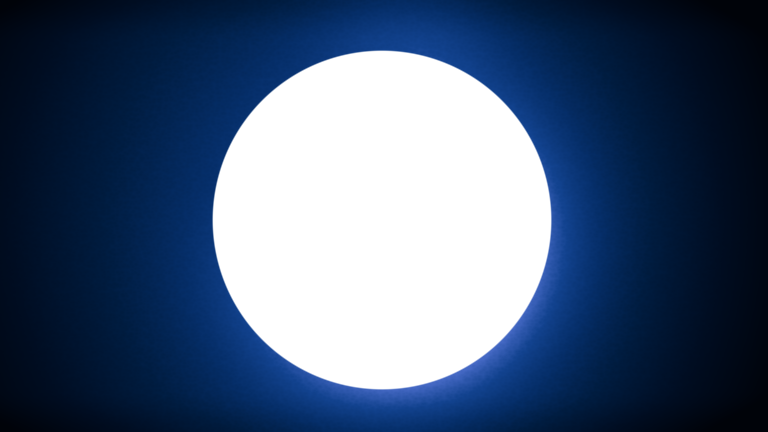
A Shadertoy shader for this background:

```glsl
// A white disc lit from behind, casting a blue glow on dark, finely grained paper.

const vec2 DISC_CENTER = vec2(-0.0046, -0.0093);
const float DISC_RADIUS = 0.392;

const vec3 NIGHT  = vec3(0.00, 0.01, 0.035);
const vec3 INK    = vec3(0.00, 0.05, 0.13);
const vec3 NAVY   = vec3(0.00, 0.11, 0.25);
const vec3 COBALT = vec3(0.02, 0.18, 0.41);
const vec3 AZURE  = vec3(0.07, 0.26, 0.56);
const vec3 HALO   = vec3(0.27, 0.41, 0.77);

vec2 hash2(vec2 cell) {
    vec2 q = vec2(dot(cell, vec2(127.1, 311.7)), dot(cell, vec2(269.5, 183.3)));
    return fract(sin(q) * 43758.5);
}

// Cellular noise: distance to the nearest scattered point.
float cellular(vec2 p) {
    vec2 cell = floor(p);
    vec2 local = fract(p);
    float nearest = 2.0;
    for (int y = -1; y <= 1; y++) {
        for (int x = -1; x <= 1; x++) {
            vec2 offset = vec2(float(x), float(y));
            nearest = min(nearest, length(offset + hash2(cell + offset) - local));
        }
    }
    return nearest;
}

// Paper fibres: two layers of stretched cells, centred near zero.
float paperGrain(vec2 p) {
    float coarse = cellular(p * vec2(45.0, 70.0)) - 0.5;
    float fine = cellular(p * vec2(100.0, 130.0) + 17.0) - 0.5;
    return 0.4 * coarse + 0.6 * fine;
}

// Wide falloff, slightly dimmer on the right and along the top and bottom.
float ambientLight(vec2 p) {
    float wide = 0.98 - 0.9 * length(p);
    float rightShade = 0.11 * max(p.x, 0.0);
    float edgeShade = 0.10 * smoothstep(0.40, 0.52, abs(p.y));
    return wide - rightShade - edgeShade;
}

// Glow hugging the rim, strongest in the given direction.
float rimLight(vec2 p, float gap, vec2 direction) {
    float facing = dot(p / max(length(p), 0.001), direction);
    float strength = max(0.18 + 0.24 * facing, 0.0);
    return strength * exp(-max(gap, 0.0) / 0.12);
}

float softSpot(vec2 p, vec2 center, float size) {
    vec2 q = (p - center) / size;
    return exp(-dot(q, q));
}

// Maps a light level from 0 to 1 onto the blue palette.
vec3 blueRamp(float level) {
    float t = clamp(level, 0.0, 1.05) * 5.0;
    vec3 color = mix(NIGHT, INK, clamp(t, 0.0, 1.0));
    color = mix(color, NAVY, clamp(t - 1.0, 0.0, 1.0));
    color = mix(color, COBALT, clamp(t - 2.0, 0.0, 1.0));
    color = mix(color, AZURE, clamp(t - 3.0, 0.0, 1.0));
    return mix(color, HALO, clamp(t - 4.0, 0.0, 1.0));
}

void mainImage(out vec4 fragColor, in vec2 fragCoord) {
    vec2 p = (fragCoord - 0.5 * iResolution.xy) / iResolution.y;
    float pixel = 1.0 / iResolution.y;
    vec2 fromDisc = p - DISC_CENTER;
    float gap = length(fromDisc) - DISC_RADIUS;

    // Light on the paper
    float level = ambientLight(p);
    level += rimLight(fromDisc, gap, vec2(0.6, -0.8));
    level += 0.17 * softSpot(p, vec2(0.06, 0.40), 0.20);
    level += 0.05 * paperGrain(p) * smoothstep(0.0, 0.5, level);
    vec3 color = blueRamp(level);

    // Disc with a smooth edge
    float disc = 1.0 - smoothstep(-pixel, pixel, gap);
    fragColor = vec4(mix(color, vec3(1.0), disc), 1.0);
}
```
